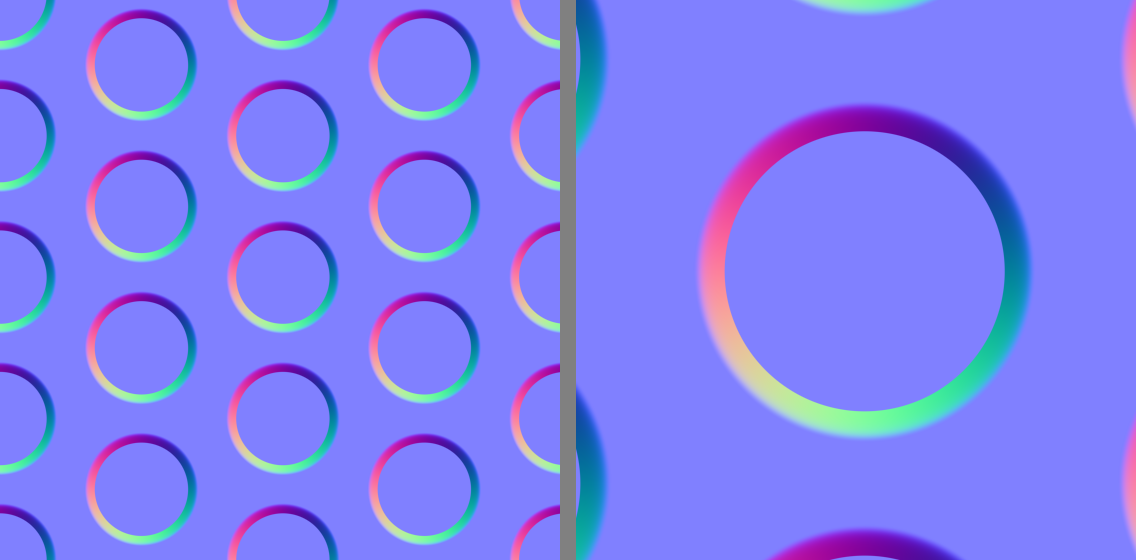
Left: the whole. Right: its middle third, enlarged.
Reproduce this texture map procedurally as a Shadertoy shader.

```glsl
// Tangent-space normal map of round studs in staggered columns.
// Each stud has a flat top, a crisp inner rim and a steep bevel that eases
// into the flat ground; the slope is turned into a normal and then a colour.

const float REPEATS = 3.959;      // studs along one canvas side
const float TOP_RADIUS = 0.330;   // lengths below are in units of the pitch
const float EASE_START = 0.338;
const float FOOT_RADIUS = 0.404;
const float MAX_SLOPE = 4.6;

// Offset from the nearest stud centre; odd columns shift by half a pitch.
vec2 staggeredCell(vec2 p) {
    float column = floor(p.x + 0.5);
    p.y += 0.5 * mod(column, 2.0);
    return fract(p + 0.5) - 0.5;
}

// Steepness of the bevel, fading out towards the foot.
float bevelSlope(float radius, float easeStart, float foot, float steepness) {
    return steepness * (1.0 - smoothstep(easeStart, foot, radius));
}

// Unit normal of a surface falling away along the given gradient.
vec3 normalFromGradient(vec2 gradient) {
    return normalize(vec3(-gradient, 1.0));
}

vec3 encodeNormal(vec3 normal) {
    return 0.5 + 0.5 * normal;
}

void mainImage(out vec4 fragColor, in vec2 fragCoord) {
    vec2 p = fragCoord / iResolution.y * REPEATS;
    float pixel = REPEATS / iResolution.y;

    // Radial direction around the nearest stud
    vec2 offset = staggeredCell(p);
    float radius = length(offset);
    vec2 outward = offset / max(radius, 1e-4);

    // Bevel outside the rim, flat top inside it
    float slope = bevelSlope(radius, EASE_START, FOOT_RADIUS, MAX_SLOPE);
    vec3 bevelColor = encodeNormal(normalFromGradient(outward * slope));
    vec3 flatColor = encodeNormal(vec3(0.0, 0.0, 1.0));

    float outsideRim = smoothstep(-0.75 * pixel, 0.75 * pixel, radius - TOP_RADIUS);
    fragColor = vec4(mix(flatColor, bevelColor, outsideRim), 1.0);
}
```
